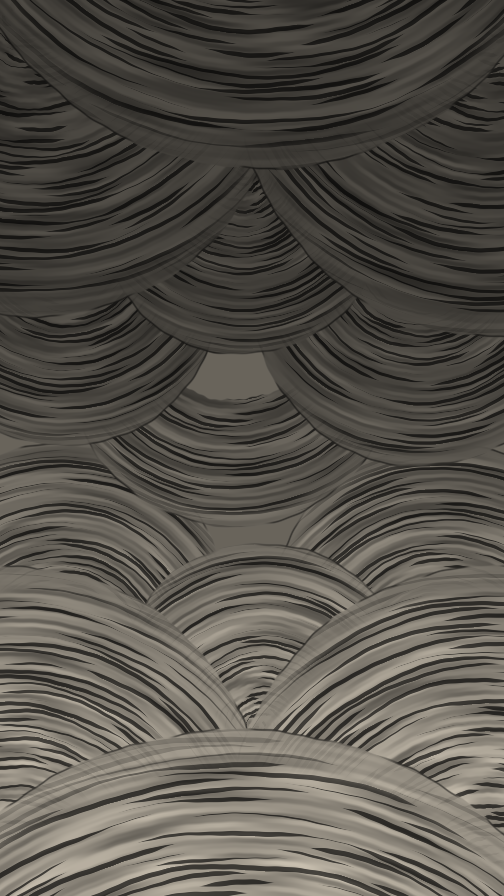
A WebGL 2 fragment shader for this pattern:

```glsl
#version 300 es
precision highp float;
// Overlapping brushed discs: dark bowls hang from above, pale domes rise from below.

uniform vec2 u_resolution;
out vec4 fragColor;

// Lengths are fractions of the canvas width.
const int ROWS = 9;
// Rows from back to front: centre x, centre y, radius, half spacing of a pair (0 = single).
const vec4 LAYOUT[ROWS] = vec4[ROWS](
  vec4(0.502, 0.560, 0.338, 0.380),
  vec4(0.463, 1.060, 0.328, 0.0),
  vec4(0.481, 1.194, 0.322, 0.353),
  vec4(0.479, 1.361, 0.287, 0.0),
  vec4(0.525, 1.627, 0.498, 0.456),
  vec4(0.521, 2.069, 0.627, 0.0),
  vec4(0.521, 0.412, 0.289, 0.0),
  vec4(0.498, 0.146, 0.509, 0.475),
  vec4(0.475, -0.444, 0.775, 0.0));

const vec3 TINT = vec3(1.0, 0.955, 0.875);
const float GROUND_TONE = 0.41;
const float DARK_TONE = 0.25;
const float PALE_TONE = 0.60;
const float DOME_LIMIT = 0.6;      // discs centred below this are domes
const float PAIR_SKEW = 0.010;     // right disc sits lower and is larger
const float BRISTLES = 85.0;       // tracks per unit, for a disc of radius 1
const float GROOVES = 52.0;        // dark lines per unit, for a disc of radius 1
const float STROKE_RATE = 3.4;     // stroke changes per unit of arc
const float FLATTEN = 0.3;         // strokes turn about a point behind the centre
const int OPEN_ROW = 1;            // the row whose strokes leave a bare middle
const float OPEN_RADIUS = 0.175;
const float RIM_SHARE = 0.12;      // smoother outer band, as a share of the radius
const float EDGE_WEAR = 0.0035;
const float EDGE_LINE = 0.003;
const float INK = 0.36;            // brightness left in the dark grooves

float hash(vec2 p) {
  p = fract(p * vec2(0.1031, 0.1137));
  p += dot(p, p.yx + 33.33);
  return fract((p.x + p.y) * p.x * 17.0 + p.y * 41.0);
}

// Cellular bristle tracks: crisp across, slowly changing along.
float trackTone(float track, float along, float seed) {
  along += hash(vec2(track + 90.0, seed)) * 9.0 + 60.0;
  float cell = floor(along);
  float blend = smoothstep(0.1, 0.9, along - cell);
  vec2 id = vec2(track + 200.0, cell + seed * 31.0);
  return mix(hash(id), hash(id + vec2(0.0, 1.0)), blend);
}

float streaks(float across, float along, float seed) {
  float track = floor(across);
  float blend = smoothstep(0.2, 0.9, across - track);
  return mix(trackTone(track, along, seed),
             trackTone(track + 1.0, along, seed), blend);
}

// Thin broken lines, one per track, that taper towards their ends.
float grooveLines(float across, float along, float seed, float soft) {
  float track = floor(across);
  float strength = trackTone(track, along, seed);
  float middle = 0.5 + 0.2 * sin(along * 2.6 + track * 1.7);
  float halfWidth = 0.30 * smoothstep(0.34, 0.85, strength);
  float gap = abs(across - track - middle);
  return (1.0 - smoothstep(halfWidth - soft, halfWidth + soft, gap))
       * smoothstep(0.36, 0.46, strength);
}

// Layered sines bend the strokes and wear the rim.
float wobble(float arc, float seed) {
  return 0.5 * sin(arc * 17.0 + seed * 2.3)
       + 0.3 * sin(arc * 43.0 + seed * 5.1)
       + 0.2 * sin(arc * 109.0 + seed * 3.7);
}

// Paints one disc over the tone below it.
float paintDisc(float below, vec2 p, vec2 centre, float radius, float seed, float open, float pixel) {
  vec2 d = p - centre;
  float facing = centre.y < DOME_LIMIT ? 1.0 : -1.0;
  vec2 s = vec2(d.x, d.y * facing + FLATTEN * radius);
  float r = length(s);
  float arc = atan(s.x, s.y) * radius * (1.0 + FLATTEN);   // seam is hidden
  float bend = wobble(arc, seed);
  float depth = radius - length(d) + EDGE_WEAR * bend;
  if (depth < -2.0 * pixel) return below;

  // Broad bands, fine bristles and broken grooves.
  float scale = inversesqrt(radius);
  float across = r + 0.0015 * bend;
  float along = arc * STROKE_RATE;
  float band = streaks(across * BRISTLES * 0.35 * scale, along, seed);
  float fine = streaks(across * BRISTLES * scale, along * 1.5, seed + 17.0);
  float lines = GROOVES * scale;
  float groove = grooveLines(across * lines, along * 1.5, seed + 41.0, 0.6 * pixel * lines);
  float body = smoothstep(0.2, 1.0, depth / (RIM_SHARE * radius));
  float base = mix(DARK_TONE, PALE_TONE, smoothstep(1.3, 0.1, p.y));
  float grain = 0.26 * (band - 0.5) + 0.48 * (fine - 0.5);
  float tone = base * (1.0 + mix(0.4, 1.0, body) * grain);
  tone *= mix(1.0, INK, groove * mix(0.3, 1.0, body));

  // Broken dark outline, and a bare middle where open.
  float outline = 1.0 - smoothstep(EDGE_LINE - pixel, EDGE_LINE + pixel, depth);
  tone *= 1.0 - 0.6 * outline * smoothstep(0.25, 0.6, trackTone(1.0, along * 4.0, seed));
  float cover = smoothstep(-pixel, pixel, depth)
              * smoothstep(-pixel, pixel, r - open + 0.004 * bend);
  return mix(below, tone, cover * mix(0.88, 1.0, body));
}

void main() {
  vec2 p = gl_FragCoord.xy / u_resolution.x;
  float pixel = 1.0 / u_resolution.x;
  float tone = GROUND_TONE;
  for (int i = 0; i < ROWS; i++) {
    vec4 row = LAYOUT[i];
    float open = i == OPEN_ROW ? OPEN_RADIUS : -1.0;
    for (float side = -1.0; side < 2.0; side += 2.0) {
      if (row.w == 0.0 && side > 0.0) break;
      float skew = row.w > 0.0 ? side * PAIR_SKEW : 0.0;
      vec2 centre = row.xy + vec2(side * row.w, -skew);
      tone = paintDisc(tone, p, centre, row.z + skew, float(2 * i) + side + 2.0, open, pixel);
    }
  }
  fragColor = vec4(tone * TINT, 1.0);
}
```
